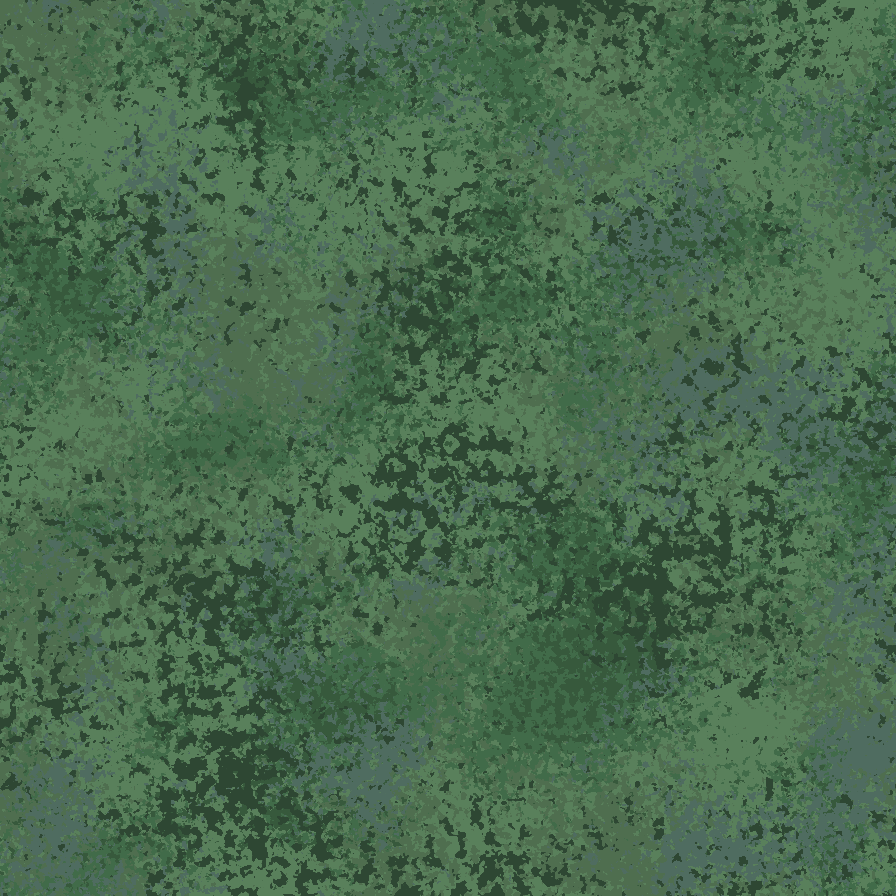
This texture is drawn by a WebGL 1 fragment shader. Its source:

```glsl
precision highp float;

uniform vec2 u_resolution;

// Palette
const vec3 LIGHT_GREEN = vec3(0.35, 0.50, 0.355);
const vec3 OLIVE       = vec3(0.31, 0.43, 0.31);
const vec3 MOSS        = vec3(0.255, 0.42, 0.285);
const vec3 BLUE_GREY   = vec3(0.31, 0.425, 0.375);
const vec3 DEEP_GREEN  = vec3(0.215, 0.35, 0.235);
const vec3 DARK_GREEN  = vec3(0.18, 0.28, 0.20);

// Cells across the canvas
const float PATCH_FREQ = 4.6;
const float FLECK_FREQ = 58.0;
const float GRAIN_FREQ = 85.0;

// Coverage thresholds, in standard deviations of each field
const float OLIVE_CUT = 0.33;
const float MOSS_CUT  = 0.74;
const float BLUE_CUT  = 0.95;
const float DEEP_CUT  = 1.22;
const float DARK_CUT  = 1.02;

const float OCTAVE_GAIN  = 0.65;
const float OCTAVE_SCALE = 2.1;
const float NOISE_SPREAD = 0.272;
const float EDGE_SOFTNESS = 40.0;

vec2 gradientAt(vec2 cell) {
  vec3 h = fract(cell.xyx * vec3(0.1031, 0.1030, 0.0973));
  h += dot(h, h.yzx + 33.33);
  float angle = 6.28318 * fract((h.x + h.y) * h.z);
  return vec2(cos(angle), sin(angle));
}

float gradientNoise(vec2 p) {
  vec2 cell = floor(p);
  vec2 f = p - cell;
  vec2 fade = f * f * f * (f * (f * 6.0 - 15.0) + 10.0);
  vec2 e = vec2(1.0, 0.0);
  float a = dot(gradientAt(cell), f);
  float b = dot(gradientAt(cell + e.xy), f - e.xy);
  float c = dot(gradientAt(cell + e.yx), f - e.yx);
  float d = dot(gradientAt(cell + e.xx), f - e.xx);
  return mix(mix(a, b, fade.x), mix(c, d, fade.x), fade.y);
}

// Three rotated octaves, scaled to unit deviation
float fractalNoise(vec2 uv, float frequency, float seed) {
  vec2 p = uv * frequency + seed * vec2(37.3, 71.7);
  mat2 turn = OCTAVE_SCALE * mat2(0.8, 0.6, -0.6, 0.8);
  float sum = 0.0;
  float gain = 1.0;
  for (int i = 0; i < 3; i++) {
    sum += gain * gradientNoise(p);
    p = turn * p + 19.1;
    gain *= OCTAVE_GAIN;
  }
  return sum / NOISE_SPREAD;
}

vec3 cover(vec3 below, vec3 above, float field, float cut) {
  float softness = EDGE_SOFTNESS / u_resolution.y;
  return mix(below, above, smoothstep(cut - softness, cut + softness, field));
}

void main() {
  vec2 uv = gl_FragCoord.xy / u_resolution.y;

  // Broad patches where each colour gathers
  float olivePatch = fractalNoise(uv, PATCH_FREQ, 1.0);
  float mossPatch  = fractalNoise(uv, PATCH_FREQ, 2.0);
  float bluePatch  = fractalNoise(uv, PATCH_FREQ, 3.0);
  float darkPatch  = fractalNoise(uv, PATCH_FREQ, 4.0);

  // Fine grain breaks the patches into ragged flecks
  float olive = 0.70 * fractalNoise(uv, GRAIN_FREQ, 5.0) + 0.71 * olivePatch;
  float moss  = 0.55 * fractalNoise(uv, GRAIN_FREQ, 6.0) + 0.83 * mossPatch;
  float blue  = 0.60 * fractalNoise(uv, GRAIN_FREQ, 7.0) + 0.80 * bluePatch;
  float deep  = 0.80 * fractalNoise(uv, GRAIN_FREQ, 8.0)
              + 0.50 * mossPatch + 0.33 * darkPatch;
  float dark  = 0.84 * fractalNoise(uv, FLECK_FREQ, 9.0)
              + 0.48 * darkPatch - 0.25 * mossPatch;

  // Stack flat colours from the ground up
  vec3 color = LIGHT_GREEN;
  color = cover(color, OLIVE, olive, OLIVE_CUT);
  color = cover(color, MOSS, moss, MOSS_CUT);
  color = cover(color, BLUE_GREY, blue, BLUE_CUT);
  color = cover(color, DEEP_GREEN, deep, DEEP_CUT);
  color = cover(color, DARK_GREEN, dark, DARK_CUT);

  gl_FragColor = vec4(color, 1.0);
}
```
